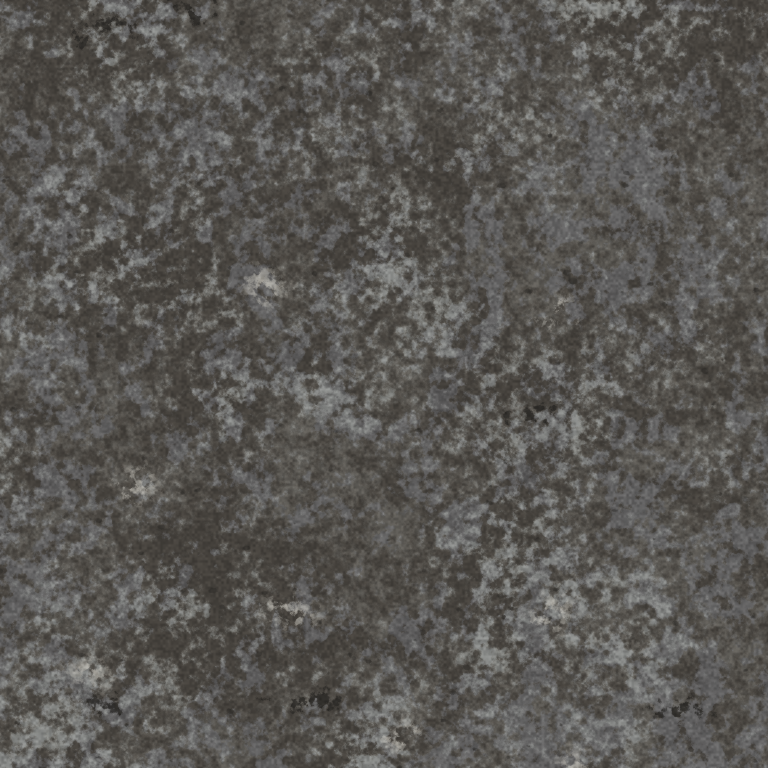
Give the GLSL for this texture, as a WebGL 1 fragment shader.

```glsl
precision highp float;
// Weathered dark concrete: a warm grey ground with blue-grey film, pale dust
// and a few ragged chips. Layered noise makes the stains and grain, and
// cellular scatter places the chips and pale flecks.

uniform vec2 u_resolution;

float hash(vec2 p) {
  vec3 q = fract(vec3(p.xyx) * 0.1031);
  q += dot(q, q.yzx + 33.33);
  return fract((q.x + q.y) * q.z);
}

float noise(vec2 p) {
  vec2 cell = floor(p);
  vec2 f = fract(p);
  f = f * f * (3.0 - 2.0 * f);
  float low = mix(hash(cell), hash(cell + vec2(1.0, 0.0)), f.x);
  float high = mix(hash(cell + vec2(0.0, 1.0)), hash(cell + 1.0), f.x);
  return mix(low, high, f.y);
}

// Each octave is turned, so that the lattice does not show.
float fbm(vec2 p) {
  float sum = 0.0;
  float gain = 0.5;
  for (int i = 0; i < 4; i++) {
    sum += gain * noise(p);
    p = mat2(1.6, 1.2, -1.2, 1.6) * p + 17.3;
    gain *= 0.55;
  }
  return sum;
}

// Distance to the nearest of the sparse scattered marks, flattened by stretch.
float scatter(vec2 p, float density, vec2 stretch) {
  vec2 cell = floor(p);
  float nearest = 2.0;
  for (int y = -1; y <= 1; y++) {
    for (int x = -1; x <= 1; x++) {
      vec2 id = cell + vec2(float(x), float(y));
      vec2 centre = id + vec2(hash(id + 61.0), hash(id + 97.0));
      float d = length((p - centre) * stretch);
      if (hash(id + 23.0) < density) nearest = min(nearest, d);
    }
  }
  return nearest;
}

void main() {
  vec2 uv = gl_FragCoord.xy / min(u_resolution.x, u_resolution.y);
  vec2 warp = vec2(fbm(uv * 12.0 + 40.0), fbm(uv * 12.0 + 80.0)) - 0.5;
  vec2 p = uv + warp * 0.05;

  float clouds = fbm(p * 4.0 + 5.0);
  float mottle = fbm(p * 24.0 + 31.0);
  float fine = fbm(uv * 100.0 + 11.0);
  float grain = noise(uv * 290.0 + 7.0);

  // Warm ground with broad stains
  float stain = clouds * 0.5 + mottle * 0.5 + (fine - 0.5) * 0.9;
  vec3 colour = mix(vec3(0.27, 0.255, 0.235), vec3(0.37, 0.36, 0.34),
                    smoothstep(0.26, 0.72, stain));

  // Blue-grey film in small torn patches
  float film = fbm(p * vec2(36.0, 27.0) + 53.0)
             + (clouds - 0.5) * 0.45 + (fine - 0.5) * 0.8;
  colour = mix(colour, vec3(0.415, 0.42, 0.44), 0.52 * smoothstep(0.5, 0.7, film));

  // Pale dust, speckled and gathered in loose drifts
  float drift = fbm(p * 6.0 + 71.0) * 0.65 + mottle * 0.35;
  float dust = fine + (drift - 0.5) * 1.1;
  colour = mix(colour, vec3(0.57, 0.58, 0.57), 0.75 * smoothstep(0.53, 0.92, dust));

  // Bright flecks inside sparse clusters
  float cluster = 1.0 - smoothstep(0.05, 0.4, scatter(p * 8.0 + 3.0, 0.14, vec2(1.0, 1.4)));
  float fleck = smoothstep(0.52, 0.75, fbm(uv * 105.0 + 19.0) + 0.1 * cluster);
  colour = mix(colour, vec3(0.7, 0.69, 0.66), 0.7 * cluster * fleck);

  // Dark ragged chips and tiny pits
  float ragged = (fine - 0.5) * 1.1 + (mottle - 0.5) * 0.5;
  float chip = scatter(p * 8.0 + 12.0, 0.05, vec2(1.0, 2.8)) + ragged;
  float pit = scatter(uv * 55.0, 0.05, vec2(1.0, 1.4)) + ragged * 0.5;
  float hollow = max(1.0 - smoothstep(0.02, 0.2, chip),
                     0.6 * (1.0 - smoothstep(0.06, 0.25, pit)));
  colour = mix(colour, vec3(0.15, 0.145, 0.135), 0.7 * hollow);

  // Fine grit over everything
  colour *= 1.0 + (grain - 0.5) * 0.3;
  gl_FragColor = vec4(colour, 1.0);
}
```
